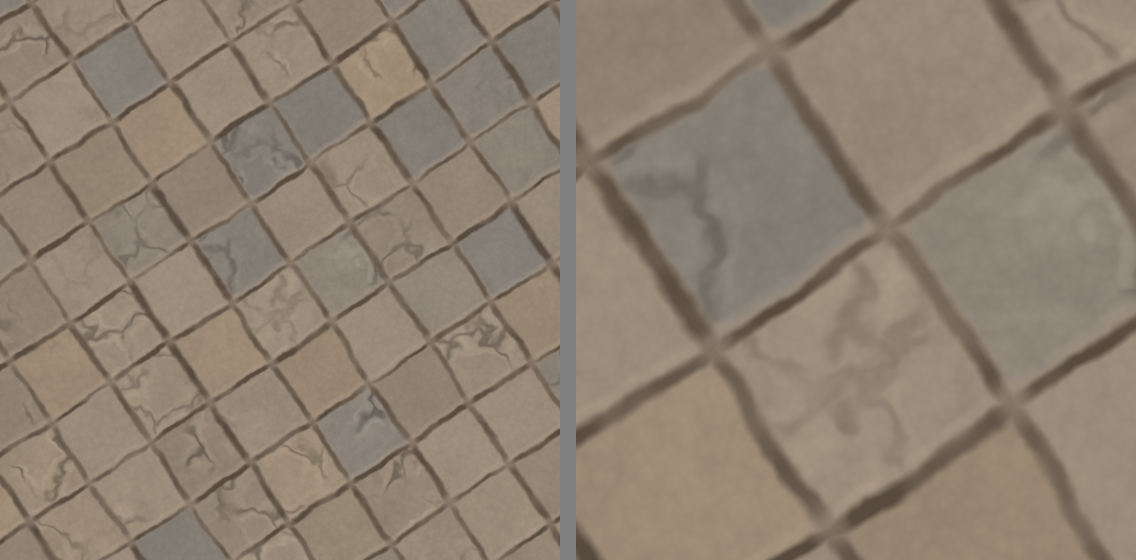
Left: the whole. Right: its middle third, enlarged.
Reproduce this texture procedurally as a Shadertoy shader.

```glsl
// Draws weathered square paving stones in a tilted grid, with shadowed, sandy joints.

const float TILT = 0.586;             // row angle in radians
const float STONES_PER_UNIT = 7.75;   // stones along one canvas height
const vec2 GRID_ORIGIN = vec2(0.5195, 0.5326);

const vec3 STONE  = vec3(0.575, 0.520, 0.455);
const vec3 COOL   = vec3(0.490, 0.475, 0.455);
const vec3 TAN    = vec3(0.625, 0.545, 0.445);
const vec3 SAND   = vec3(0.585, 0.525, 0.460);
const vec3 SHADOW = vec3(0.300, 0.250, 0.205);

vec2 hash2(vec2 p) {
    vec3 q = fract(p.xyx * vec3(0.1031, 0.1030, 0.0973));
    q += dot(q, q.yzx + 33.33);
    return fract((q.xx + q.yz) * q.zy);
}

mat2 rotation(float angle) {
    float c = cos(angle), s = sin(angle);
    return mat2(c, -s, s, c);
}

// Layered sines, roughly -1 to 1
float waves(vec2 p) {
    float sum = 0.0, amplitude = 0.5;
    for (int i = 0; i < 4; i++) {
        sum += amplitude * sin(p.x + 1.4 * sin(p.y));
        p = mat2(1.1, 1.5, -1.5, 1.1) * p + 1.7;
        amplitude *= 0.6;
    }
    return sum;
}

// Cellular noise: distances to the nearest and second nearest point
vec2 cellular(vec2 p) {
    vec2 cell = floor(p), nearest = vec2(8.0);
    for (int y = -1; y <= 1; y++)
    for (int x = -1; x <= 1; x++) {
        vec2 neighbour = cell + vec2(x, y);
        float d = length(neighbour + hash2(neighbour) - p);
        nearest = vec2(min(nearest.x, d), min(nearest.y, max(nearest.x, d)));
    }
    return nearest;
}

// Soft stripe around zero
float stripe(float d, float halfWidth) {
    return 1.0 - smoothstep(0.15 * halfWidth, halfWidth, abs(d));
}

// Signed distance to a rounded unit cell, negative inside
float roundedCell(vec2 f, float radius) {
    vec2 q = abs(f - 0.5) - 0.5 + radius;
    return length(max(q, 0.0)) + min(max(q.x, q.y), 0.0) - radius;
}

// Curved split lines with a pale lip, present on some stones only
float clefts(vec2 p, vec2 seed) {
    vec2 bent = p * 1.3 + seed * 40.0 + 0.22 * vec2(waves(p * 5.0), waves(p * 4.0 + 6.0));
    vec2 c = cellular(bent);
    float gap = c.y - c.x;
    float present = smoothstep(0.35, 0.8, seed.x) * smoothstep(-0.15, 0.45, waves(p * 2.2 + seed * 30.0));
    return present * (0.3 * stripe(gap - 0.24, 0.14) - stripe(gap, 0.13));
}

vec3 stoneColor(vec2 p, vec2 id) {
    vec2 h = hash2(id + 71.0), seed = hash2(id + 137.0);
    vec3 color = STONE * (0.97 + 0.09 * h.x);
    color = mix(color, COOL, 0.75 * smoothstep(0.68, 1.0, h.y));
    color = mix(color, TAN, 0.55 * smoothstep(0.28, 0.0, h.y));

    // Broad mottling, slanted bedding and fine grain
    vec2 bedding = rotation(6.28 * seed.y) * p;
    float relief = 0.025 * waves(p * 3.5 + seed * 50.0);
    relief += 0.028 * seed.x * waves(bedding * vec2(4.0, 13.0) + seed * 20.0);
    relief += 0.045 * (0.45 - cellular(p * 9.0).x);
    relief += 0.035 * (0.45 - cellular(p * 21.0).x);
    return color * (1.0 + relief + 0.24 * clefts(p, seed));
}

void mainImage(out vec4 fragColor, in vec2 fragCoord) {
    vec2 uv = fragCoord / iResolution.xy;
    vec2 grid = rotation(TILT) * (uv - GRID_ORIGIN) * STONES_PER_UNIT;

    // Uneven stone edges
    vec2 bent = grid + 0.032 * vec2(waves(grid * 2.3), waves(grid * 2.1 + 9.0));
    bent += 0.014 * vec2(waves(grid * 11.0 + 3.0), waves(grid * 10.0));
    vec2 id = floor(bent), f = bent - id;
    vec2 d = f - step(0.5, f);
    vec2 joint = floor(bent + 0.5);

    vec3 color = stoneColor(grid, id);

    // Sand over the joints and rounded corners
    float inset = roundedCell(f, 0.14);
    color = mix(color, SAND, 0.75 * smoothstep(-0.075, -0.02, inset));
    color *= 1.0 + 0.05 * stripe(d.y - 0.055, 0.05);

    // Wide soft shadow between stones of a row, thin sharp one between rows
    vec2 wear = vec2(hash2(vec2(joint.x, id.y) + 19.0).x, hash2(vec2(id.x, joint.y) + 43.0).y);
    float sideShadow = stripe(d.x + 0.01, 0.055 + 0.035 * wear.x);
    sideShadow *= 0.50 + 0.28 * wear.x + 0.2 * waves(grid * 5.0);
    float rowShadow = stripe(d.y + 0.015, 0.04 + 0.025 * wear.y);
    rowShadow *= 0.52 + 0.34 * wear.y + 0.35 * waves(grid * 4.0 + 5.0);

    // Sand gathers where joints cross
    float crossing = 1.0 - smoothstep(0.02, 0.14, length(d));
    float shade = max(sideShadow, rowShadow) * (1.0 - 0.6 * crossing);
    color = mix(color, SHADOW, clamp(shade, 0.0, 0.85));

    fragColor = vec4(color, 1.0);
}
```
